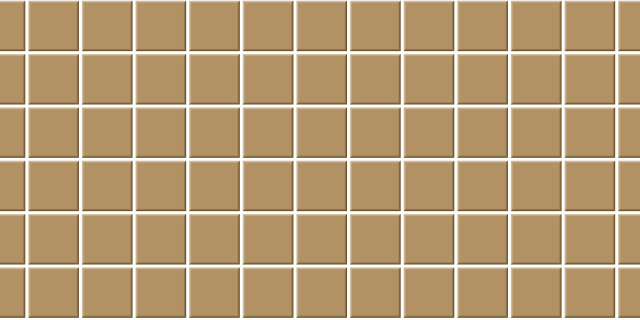
This pattern is drawn by a Shadertoy shader. Its source:

```glsl
// Lengths are in canvas heights
const vec2 PITCH = vec2(0.16758, 0.16667);
const vec2 GROUT_ORIGIN = vec2(0.0835, 0.0024);
const float GROUT_WIDTH = 0.0090;
const float BEVEL_WIDTH = 0.0085;
const float BEVEL_FALLOFF = 1.2;

const vec3 GROUT_COLOR = vec3(0.995, 0.995, 0.985);
const vec3 FACE_COLOR = vec3(0.698, 0.573, 0.392);
const vec3 HIGHLIGHT_COLOR = vec3(0.86, 0.81, 0.73);
const vec3 SHADOW_COLOR = vec3(0.34, 0.25, 0.13);

// Color of a tile, from the distances inward from its low and high edges
vec3 bevelledTile(vec2 fromLow, vec2 fromHigh, float pixel) {
    float litDepth = min(fromLow.x, fromHigh.y);
    float shadedDepth = min(fromHigh.x, fromLow.y);
    float depth = max(min(litDepth, shadedDepth), 0.0);

    // Mitred corners where the lit and shaded edges meet
    float shaded = smoothstep(-pixel, pixel, litDepth - shadedDepth);
    vec3 edgeColor = mix(HIGHLIGHT_COLOR, SHADOW_COLOR, shaded);

    float slope = clamp(1.0 - depth / BEVEL_WIDTH, 0.0, 1.0);
    return mix(FACE_COLOR, edgeColor, pow(slope, BEVEL_FALLOFF));
}

void mainImage(out vec4 fragColor, in vec2 fragCoord) {
    float pixel = 1.0 / iResolution.y;
    vec2 position = fragCoord * pixel;

    // Grid cell, bounded by grout center lines
    vec2 cell = mod(position - GROUT_ORIGIN, PITCH);
    vec2 fromLow = cell - 0.5 * GROUT_WIDTH;
    vec2 fromHigh = PITCH - cell - 0.5 * GROUT_WIDTH;

    // Antialiased tile outline
    vec2 inside = min(fromLow, fromHigh);
    vec2 coverage = clamp(inside / pixel + 0.5, 0.0, 1.0);

    vec3 tile = bevelledTile(fromLow, fromHigh, pixel);
    fragColor = vec4(mix(GROUT_COLOR, tile, coverage.x * coverage.y), 1.0);
}
```
